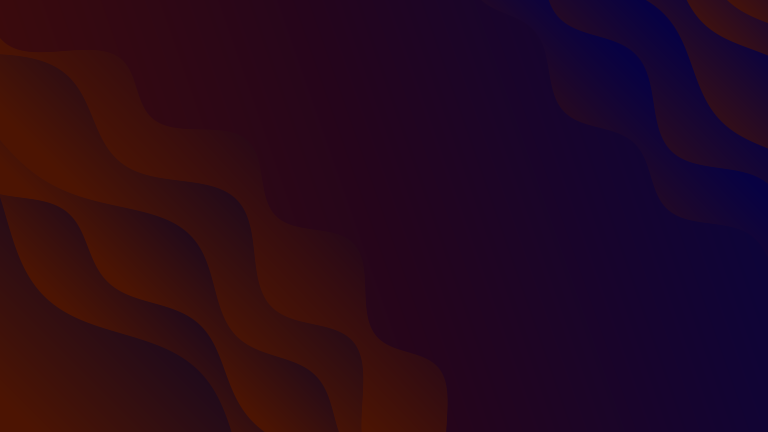
Write a WebGL 2 fragment shader that draws this background.

```glsl
#version 300 es
precision highp float;
// Dark diagonal gradient with layered wavy sheets: embers lower left, blue upper right.

uniform vec2 u_resolution;
out vec4 outColor;

// Layout lengths are fractions of a canvas that is 432 units tall.
const float DESIGN_HEIGHT = 432.0;
const float TAU = 6.2831853;
const int LAYERS = 10;
const int LEFT_LAYERS = 5;

const vec3 WINE = vec3(0.225, 0.040, 0.050);
const vec3 PLUM = vec3(0.145, 0.020, 0.105);
const vec3 INDIGO = vec3(0.055, 0.015, 0.220);
const vec3 SHADE = vec3(0.125, 0.040, 0.105);
const vec3 EMBER = vec3(0.300, 0.080, 0.008);
const vec3 BLUE = vec3(0.030, 0.005, 0.260);

// Background ramp: slant of the bands, then positions of plum and indigo.
const float SLANT = 0.35;
const float PLUM_AT = 300.0;
const float INDIGO_AT = 670.0;

// Wave rhythm: crest position, period, chirp, mean offset.
const vec4 RHYTHM[LAYERS] = vec4[LAYERS](
  vec4(385, 215, 0, 80), vec4(435, 286, 0.08, 4),
  vec4(425, 341, 0.307, -77), vec4(525, 273, -0.108, -146),
  vec4(570, 460, 0, -212),
  vec4(570, 207, 0, 483), vec4(695, 255, 0, 553),
  vec4(680, 320, 0, 627), vec4(575, 300, 0, 702),
  vec4(575, 300, 0, 749));

// Wave form: amplitude, amplitude growth, slope, bend.
const vec4 FORM[LAYERS] = vec4[LAYERS](
  vec4(27, 0, 25, -22), vec4(33, 0, 5, -36),
  vec4(32, -16, 16, -24), vec4(21, 0, 6, -18),
  vec4(40, 0, 0, 0),
  vec4(20, 0, -30, 18), vec4(28, 0, -22, 25),
  vec4(23, 0, -8, 0), vec4(22, 0, 0, 0),
  vec4(22, 0, 0, 0));

// Sheet tint: ramp start, ramp end, opacity of the edge tint.
const vec3 TINT[LAYERS] = vec3[LAYERS](
  vec3(125, -70, 0.40), vec3(40, -115, 0.85),
  vec3(-45, -165, 0.90), vec3(-125, -245, 0.90),
  vec3(-170, -400, 1.0),
  vec3(455, 570, 0.25), vec3(515, 640, 0.40),
  vec3(605, 725, 0.55), vec3(680, 800, 0.75),
  vec3(728, 860, 0.85));

// Height of a wave across the diagonal at a given place along it.
float waveHeight(float along, vec4 rhythm, vec4 form) {
  float u = (along - rhythm.x) / rhythm.y;
  float swing = (form.x + form.y * u) * cos(TAU * (u + rhythm.z * u * u));
  return rhythm.w + (form.z + form.w * u) * u + swing;
}

// Wine to plum to indigo, along slightly tilted bands.
vec3 background(vec2 p) {
  float g = p.x - SLANT * p.y;
  vec3 warm = mix(WINE, PLUM, clamp(g / PLUM_AT, -0.2, 1.0));
  return mix(warm, INDIGO, clamp((g - PLUM_AT) / (INDIGO_AT - PLUM_AT), 0.0, 1.0));
}

void main() {
  float unitsPerPixel = DESIGN_HEIGHT / u_resolution.y;
  vec2 p = gl_FragCoord.xy * unitsPerPixel;
  p.y = DESIGN_HEIGHT - p.y; // measure down from the top edge
  float along = p.x + p.y;
  float across = p.x - p.y;

  vec3 base = background(p);
  vec3 color = base;

  // Stack the sheets, each one covering the one outside it.
  for (int i = 0; i < LAYERS; i++) {
    bool isLeft = i < LEFT_LAYERS;
    vec3 edgeColor = isLeft ? SHADE : EMBER;
    vec3 deepColor = isLeft ? EMBER : BLUE;
    float inside = waveHeight(along, RHYTHM[i], FORM[i]) - across;
    if (!isLeft) inside = -inside;

    vec3 tint = TINT[i];
    float depth = clamp((across - tint.x) / (tint.y - tint.x), 0.0, 1.0);
    vec3 sheet = mix(mix(base, edgeColor, tint.z), deepColor, depth);
    color = mix(color, sheet, smoothstep(-unitsPerPixel, unitsPerPixel, inside));
  }

  outColor = vec4(color, 1.0);
}
```
